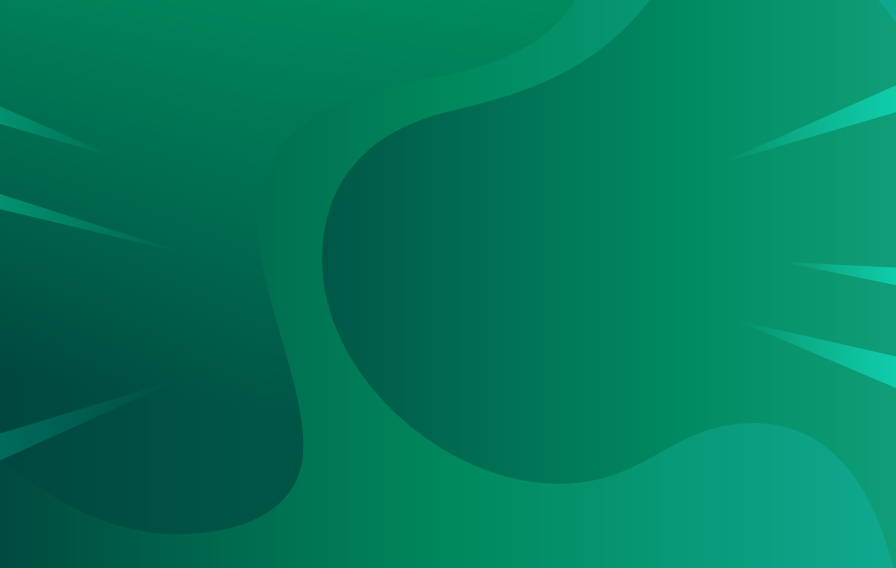
Write a Shadertoy shader that draws this background.

```glsl
// Layered emerald waves with tapered light rays at both sides.

// Outline state: x = nearest squared distance, y = inside/outside sign.
void addEdge(vec2 p, vec2 a, vec2 b, inout vec2 outline) {
    vec2 e = b - a, w = p - a;
    vec2 d = w - e * clamp(dot(w, e) / dot(e, e), 0.0, 1.0);
    outline.x = min(outline.x, dot(d, d));
    if ((a.y > p.y) != (b.y > p.y) && w.x < e.x * w.y / e.y) outline.y = -outline.y;
}

// Cubic Bezier flattened into short edges
void addCurve(vec2 p, vec2 a, vec2 b, vec2 c, vec2 d, inout vec2 outline) {
    const int STEPS = 20;
    vec2 previous = a;
    for (int i = 1; i <= STEPS; i++) {
        float t = float(i) / float(STEPS), s = 1.0 - t;
        vec2 next = s*s*s*a + 3.0*s*s*t*b + 3.0*s*t*t*c + t*t*t*d;
        addEdge(p, previous, next, outline);
        previous = next;
    }
}

float coverage(float dist, float pixel) {
    return clamp(0.5 - dist / pixel, 0.0, 1.0);
}

float leftWave(vec2 p) {
    vec2 o = vec2(1e3, 1.0);
    addCurve(p, vec2(4.93, 0.0), vec2(4.60, 0.53), vec2(3.95, 0.62), vec2(3.40, 0.73), o);
    addCurve(p, vec2(3.40, 0.73), vec2(2.75, 0.86), vec2(2.21, 1.20), vec2(2.21, 1.88), o);
    addCurve(p, vec2(2.21, 1.88), vec2(2.21, 2.50), vec2(2.60, 3.25), vec2(2.60, 3.82), o);
    addCurve(p, vec2(2.60, 3.82), vec2(2.60, 4.35), vec2(2.10, 4.57), vec2(1.52, 4.57), o);
    addCurve(p, vec2(1.52, 4.57), vec2(0.95, 4.57), vec2(0.45, 4.30), vec2(-0.1, 3.85), o);
    addEdge(p, vec2(-0.1, 3.85), vec2(-1.0, -1.0), o);
    addEdge(p, vec2(-1.0), vec2(4.93, -1.0), o);
    addEdge(p, vec2(4.93, -1.0), vec2(4.93, 0.0), o);
    return sqrt(o.x) * o.y;
}

float rightWave(vec2 p) {
    vec2 o = vec2(1e3, 1.0);
    addCurve(p, vec2(5.57, 0.0), vec2(5.05, 0.68), vec2(4.35, 0.83), vec2(3.82, 0.96), o);
    addCurve(p, vec2(3.82, 0.96), vec2(3.15, 1.13), vec2(2.76, 1.55), vec2(2.76, 2.23), o);
    addCurve(p, vec2(2.76, 2.23), vec2(2.76, 3.20), vec2(3.80, 4.14), vec2(4.79, 4.14), o);
    addCurve(p, vec2(4.79, 4.14), vec2(5.55, 4.14), vec2(5.75, 3.62), vec2(6.46, 3.62), o);
    addCurve(p, vec2(6.46, 3.62), vec2(7.05, 3.62), vec2(7.45, 4.05), vec2(7.66, 4.86), o);
    addEdge(p, vec2(7.66, 4.86), vec2(9.0, 5.5), o);
    addEdge(p, vec2(9.0, 5.5), vec2(9.0, -1.0), o);
    addEdge(p, vec2(9.0, -1.0), vec2(5.57, -1.0), o);
    addEdge(p, vec2(5.57, -1.0), vec2(5.57, 0.0), o);
    return sqrt(o.x) * o.y;
}

// Opacity of a ray that narrows from a span on the side to its tip
float ray(vec2 p, float sideX, vec2 span, vec2 tip, float pixel) {
    float k = (p.x - tip.x) / (sideX - tip.x);
    float centre = mix(tip.y, 0.5 * (span.x + span.y), k);
    float halfWidth = 0.5 * k * (span.y - span.x);
    return step(0.0, k) * k * coverage(abs(p.y - centre) - halfWidth, pixel);
}

vec3 threeStops(vec3 a, vec3 b, vec3 c, float middle, float t) {
    return t < middle ? mix(a, b, t / middle) : mix(b, c, (t - middle) / (1.0 - middle));
}

void mainImage(out vec4 fragColor, in vec2 fragCoord) {
    // Canvas space is 7.68 by 4.86 with y pointing down
    vec2 uv = fragCoord / iResolution.xy;
    vec2 p = vec2(uv.x, 1.0 - uv.y) * vec2(7.68, 4.86);
    float pixel = 4.86 / iResolution.y;

    // Ribbon behind the waves
    vec3 color = threeStops(vec3(0.0, 0.29, 0.25), vec3(0.0, 0.535, 0.36),
                            vec3(0.06, 0.66, 0.565), 0.5, uv.x);

    // Left wave, lit from above
    vec3 deep = mix(vec3(0.0, 0.28, 0.245), vec3(0.0, 0.335, 0.275), clamp(p.x / 2.2, 0.0, 1.0));
    float depth = clamp((p.y - 0.15 * p.x + 0.6) / 3.8, 0.0, 1.0);
    vec3 leftColor = mix(vec3(0.0, 0.54, 0.365), deep, depth);
    color = mix(color, leftColor, coverage(leftWave(p), pixel));

    // Right wave, lit from the right
    float across = clamp((p.x - 2.76) / 4.92, 0.0, 1.0);
    vec3 rightColor = threeStops(vec3(0.0, 0.34, 0.28), vec3(0.0, 0.54, 0.38),
                                 vec3(0.06, 0.62, 0.47), 0.62, across);
    color = mix(color, rightColor, coverage(rightWave(p), pixel));

    // Corner glint
    float corner = (19.0 * (7.53 - p.x) + 15.0 * p.y) / length(vec2(19.0, 15.0));
    color = mix(color, vec3(0.06, 0.66, 0.56), coverage(corner, pixel));

    // Side rays
    float leftRays = ray(p, 0.0, vec2(0.91, 1.06), vec2(1.00, 1.35), pixel)
                   + ray(p, 0.0, vec2(1.66, 1.79), vec2(1.60, 2.17), pixel);
    float lowRay = ray(p, 0.0, vec2(3.71, 3.94), vec2(1.55, 3.24), pixel);
    float rightRays = ray(p, 7.68, vec2(0.73, 0.96), vec2(6.17, 1.40), pixel)
                    + ray(p, 7.68, vec2(2.29, 2.44), vec2(6.70, 2.24), pixel)
                    + ray(p, 7.68, vec2(3.05, 3.32), vec2(6.31, 2.74), pixel);
    color = mix(color, vec3(0.01, 0.57, 0.44), leftRays);
    color = mix(color, vec3(0.0, 0.42, 0.36), lowRay);
    color = mix(color, vec3(0.06, 0.80, 0.67), rightRays);
    fragColor = vec4(color, 1.0);
}
```
